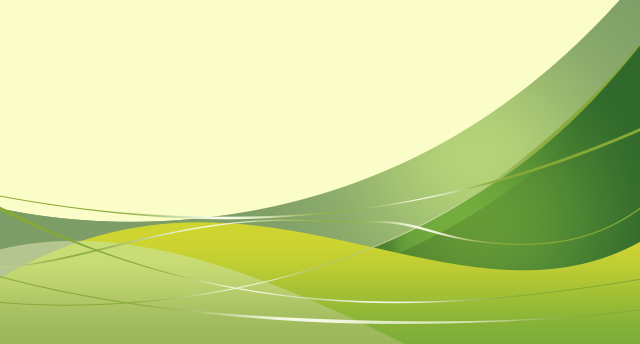
Write a WebGL 1 fragment shader that draws this background.

```glsl
precision highp float;
// Layered green hills and a sweeping band under a cream sky, crossed by thin glossy ribbons.
// Every edge is a quartic through five evenly spaced heights; fills and strokes
// use the slope-corrected distance to it, so edges stay smooth at any size.
uniform vec2 u_resolution;

#define CREAM vec3(0.982, 0.992, 0.78)
#define SAGE vec3(0.49, 0.615, 0.405)
#define BAND_GLOW vec3(0.71, 0.83, 0.47)
#define FOREST vec3(0.19, 0.41, 0.17)
#define LEAF vec3(0.45, 0.68, 0.24)
#define HILL_TOP vec3(0.81, 0.835, 0.19)
#define HILL_BASE vec3(0.48, 0.675, 0.225)
#define VEIL_TOP vec3(0.79, 0.865, 0.46)
#define VEIL_BASE vec3(0.61, 0.715, 0.36)
#define OLIVE vec3(0.52, 0.66, 0.21)
#define SHINE vec3(0.96, 0.98, 0.90)

// Height at x of the quartic through k.x, k.y, k.z, k.w, last (Newton form)
float curve(float x, vec4 k, float last) {
  float t = 4.0 * x;
  float d1 = k.y - k.x;
  float d2 = k.z - 2.0 * k.y + k.x;
  float d3 = k.w - 3.0 * k.z + 3.0 * k.y - k.x;
  float d4 = last - 4.0 * k.w + 6.0 * k.z - 4.0 * k.y + k.x;
  return k.x + t * (d1 + (t - 1.0) / 2.0 * (d2 + (t - 2.0) / 3.0 * (d3 + (t - 3.0) / 4.0 * d4)));
}

// Signed distance in canvas heights, positive above the curve
float above(vec2 p, vec4 k, float last) {
  float h = curve(p.x, k, last);
  float aspect = u_resolution.x / u_resolution.y;
  float slope = (curve(p.x + 0.002, k, last) - h) / (0.002 * aspect);
  return (p.y - h) * inversesqrt(1.0 + slope * slope);
}

float fill(float d) {
  return clamp(0.5 - d * u_resolution.y, 0.0, 1.0);
}

// Strokes thinner than a pixel fade instead of vanishing
float stroke(float d, float halfWidth) {
  float pixel = 1.0 / u_resolution.y;
  float w = max(halfWidth, 0.5 * pixel);
  return fill(abs(d) - w) * min(1.0, 2.0 * halfWidth / pixel);
}

float bell(float x, float center, float spread) {
  float t = (x - center) / spread;
  return exp(-t * t);
}

vec3 ribbon(vec3 base, float d, float halfWidth, float gloss) {
  return mix(base, mix(OLIVE, SHINE, clamp(gloss, 0.0, 1.0)), stroke(d, halfWidth));
}

void main() {
  vec2 p = gl_FragCoord.xy / u_resolution;
  float x = p.x;
  vec3 color = CREAM;

  // Sage band with a soft glow
  float band = above(p, vec4(0.394, 0.357, 0.435, 0.650), 1.068);
  float bandGlow = bell(x, 0.745, 0.21) * bell(p.y, 0.54, 0.36);
  vec3 bandColor = mix(SAGE, BAND_GLOW, bandGlow);
  color = mix(color, bandColor, fill(band));

  // Dark slope, lit at lower left, with a shaded strip along its rim
  float rim = above(p, vec4(0.121, 0.128, 0.225, 0.444), 0.870);
  float light = 1.0 - smoothstep(0.0, 0.34, length((p - vec2(0.72, 0.36)) * vec2(1.0, 0.6)));
  vec3 slopeColor = mix(FOREST, LEAF, light);
  float strip = fill(-rim - 0.045) * smoothstep(0.6, 0.64, x);
  float shade = 0.14 * (1.0 - smoothstep(0.65, 0.95, x));
  slopeColor *= 1.0 - shade * (1.0 - strip);
  color = mix(color, slopeColor, fill(rim));

  // Yellow hill
  float hill = above(p, vec4(0.191, 0.348, 0.314, 0.222), 0.297);
  float hillMask = fill(hill);
  vec3 hillColor = mix(HILL_BASE, HILL_TOP, smoothstep(-0.03, 0.33, p.y));

  // Sage fills the corner left of the hill, where the slope lies lower
  color = mix(color, bandColor, fill(band) * (1.0 - smoothstep(0.3, 0.4, x)));
  color = mix(color, hillColor, hillMask);

  // Pale translucent hill in front
  float veil = above(p, vec4(0.275, 0.273, 0.116, -0.111), -0.353);
  vec3 veilColor = mix(VEIL_BASE, VEIL_TOP, smoothstep(0.0, 0.27, p.y));
  veilColor = mix(mix(SAGE, vec3(0.86, 0.89, 0.68), 0.58), veilColor, hillMask);
  color = mix(color, veilColor, fill(veil));

  // Ribbon following the rim of the dark slope
  float rimWidth = 0.0014 + 0.0042 * smoothstep(0.72, 0.84, x) * (1.0 - smoothstep(0.88, 1.02, x));
  float rimGloss = bell(x, 0.38, 0.10) + 0.65 * bell(x, 0.66, 0.13);
  color = ribbon(color, rim, rimWidth, rimGloss);

  // Upper ribbon
  float upper = above(p, vec4(0.430, 0.372, 0.379, 0.461), 0.623);
  float upperWidth = 0.0014 + 0.0024 * bell(x, 0.34, 0.13) + 0.0028 * smoothstep(0.6, 0.9, x);
  color = ribbon(color, upper, upperWidth, bell(x, 0.35, 0.11) + bell(x, 0.66, 0.07));

  // Waving ribbon, lifted before its dip
  vec2 lifted = p - vec2(0.0, 0.019 * bell(x, 0.625, 0.07));
  float wave = above(lifted, vec4(0.222, 0.316, 0.357, 0.297), 0.394);
  float waveWidth = 0.0018 + 0.0018 * bell(x, 0.66, 0.06) + 0.001 * bell(x, 0.15, 0.1);
  color = ribbon(color, wave, waveWidth, bell(x, 0.32, 0.12) + bell(x, 0.66, 0.07) + 0.5 * bell(x, 0.0, 0.07));

  // Falling ribbon
  float falling = above(p, vec4(0.394, 0.213, 0.130, 0.130), 0.188);
  float fallingWidth = 0.0015 + 0.0035 * bell(x, 0.0, 0.12) + 0.0009 * bell(x, 0.58, 0.15);
  color = ribbon(color, falling, fallingWidth, bell(x, 0.38, 0.09) + bell(x, 0.60, 0.12));

  // Lowest ribbon
  float lowest = above(p, vec4(0.196, 0.106, 0.068, 0.065), 0.099);
  float lowestWidth = 0.0015 + 0.0033 * bell(x, 0.52, 0.2);
  color = ribbon(color, lowest, lowestWidth, bell(x, 0.48, 0.17) + 0.6 * bell(x, 0.72, 0.12));

  gl_FragColor = vec4(color, 1.0);
}
```
